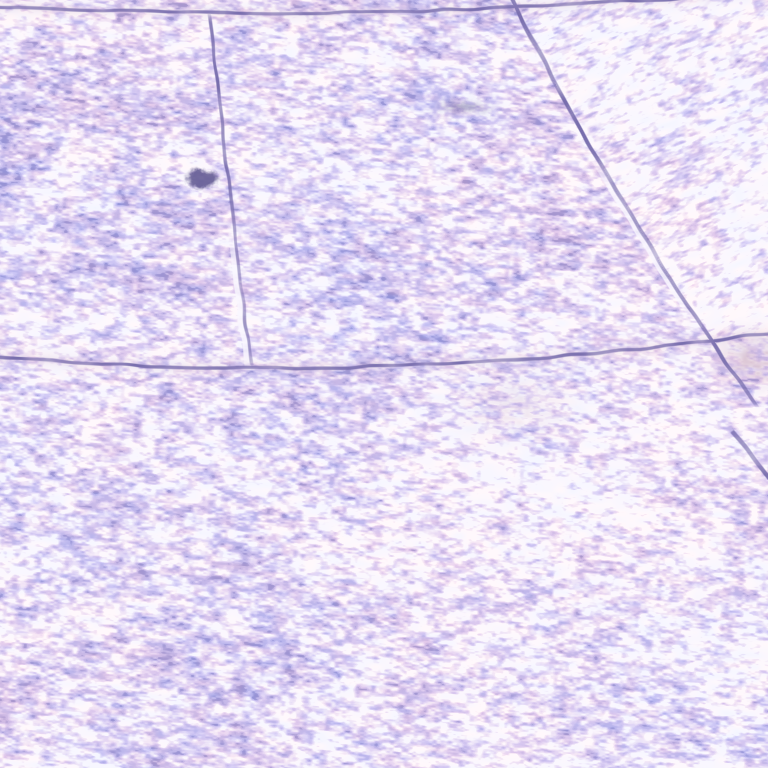
Write a Shadertoy shader that draws this texture.

```glsl
// Pale lilac granite paving: speckled slabs divided by thin, worn, curving joints.
#define GRAIN_FREQ vec2(105.0, 215.0)
#define GRAIN_CONTRAST 1.0
#define BLOTCH_AMOUNT 0.30
#define HUE_SHIFT 0.030
#define JOINT_HALF_WIDTH 0.0021
#define JOINT_WOBBLE 0.0035
#define JOINT_COLOR vec3(0.47, 0.43, 0.68)
#define STAIN_COLOR vec3(0.39, 0.36, 0.58)
#define RUST_COLOR vec3(0.80, 0.69, 0.77)
#define CHIP_COLOR vec3(0.98, 0.97, 1.00)

float hash(vec2 p) {
    vec3 q = fract(vec3(p.xyx) * 0.1031);
    q += dot(q, q.yzx + 33.33);
    return fract((q.x + q.y) * q.z);
}

// Value noise centred on zero
float noise(vec2 p) {
    vec2 i = floor(p), f = fract(p);
    f = f * f * (3.0 - 2.0 * f);
    float low = mix(hash(i), hash(i + vec2(1, 0)), f.x);
    float high = mix(hash(i + vec2(0, 1)), hash(i + vec2(1, 1)), f.x);
    return mix(low, high, f.y) - 0.5;
}

float fbm(vec2 p) {
    float sum = 0.0, amp = 0.6;
    for (int i = 0; i < 4; i++) {
        sum += amp * noise(p);
        p = mat2(0.8, 0.6, -0.6, 0.8) * p * 2.03 + 17.3;
        amp *= 0.6;
    }
    return sum;
}

// Soft elliptical spot, 1 at its centre
float spot(vec2 p, vec2 centre, vec2 radius) {
    vec2 d = (p - centre) / radius;
    return exp(-dot(d, d));
}

float line(float dist, float halfWidth) {
    float soft = max(0.0012, 0.7 / iResolution.y);
    return 1.0 - smoothstep(halfWidth - soft, halfWidth + soft, abs(dist));
}

// Signed distance to a straight joint, with a mask that ends it
float segment(vec2 p, vec2 a, vec2 b, out float mask) {
    vec2 d = b - a;
    float t = dot(p - a, d) / dot(d, d);
    mask = smoothstep(-0.02, 0.02, t) * smoothstep(1.02, 0.98, t);
    return dot(p - a, vec2(-d.y, d.x)) / length(d);
}

// Lilac ramp spread by the area each tone covers
vec3 stone(float u) {
    vec3 c = vec3(0.62, 0.58, 0.82);
    c = mix(c, vec3(0.77, 0.72, 0.91), smoothstep(0.00, 0.04, u));
    c = mix(c, vec3(0.84, 0.78, 0.94), smoothstep(0.04, 0.16, u));
    c = mix(c, vec3(0.89, 0.84, 0.96), smoothstep(0.16, 0.36, u));
    c = mix(c, vec3(0.94, 0.90, 0.97), smoothstep(0.36, 0.62, u));
    return mix(c, vec3(0.985, 0.97, 0.995), smoothstep(0.62, 0.88, u));
}

void mainImage(out vec4 fragColor, in vec2 fragCoord) {
    vec2 uv = fragCoord / iResolution.xy;
    vec2 p = uv + JOINT_WOBBLE * vec2(noise(uv * 38.0), noise(uv * 31.0 + 9.0));

    // Joint curves
    float topJoint = p.y - 0.983 - 0.07 * (p.x - 0.35) * (p.x - 0.35);
    float midJoint = p.y - 0.521 - 0.11 * (p.x - 0.36) * (p.x - 0.36);
    float t = 1.0 - p.y;
    float rightJoint = (p.x - 0.667 - 0.5 * t - 0.19 * t * t) * 0.86;
    float leftMask, stubMask;
    float leftJoint = segment(p, vec2(0.327, 0.523), vec2(0.272, 0.978), leftMask);
    float stubJoint = segment(p, vec2(0.954, 0.438), vec2(1.01, 0.368), stubMask);
    float rightMask = smoothstep(0.468, 0.480, p.y);

    // Streaked grain, tilted on the right-hand slab
    float rightSlab = step(0.0, rightJoint) * step(0.0, midJoint);
    float tilt = mix(-0.08, 0.35, rightSlab);
    vec2 g = mat2(cos(tilt), -sin(tilt), sin(tilt), cos(tilt)) * uv * GRAIN_FREQ.x;
    g.y *= GRAIN_FREQ.y / GRAIN_FREQ.x;
    float grain = 0.5 * noise(g) + 0.35 * noise(g * 0.47 + 31.0) + 0.28 * noise(g * 1.9 + 67.0);
    grain += BLOTCH_AMOUNT * fbm(uv * vec2(9.0, 14.0) + 4.0);

    // Broad wear: polished pale areas and dull ones
    float wear = 1.0 * rightSlab + 0.75 * spot(uv, vec2(0.72, 0.36), vec2(0.24, 0.10));
    wear += 0.5 * spot(uv, vec2(0.95, 0.12), vec2(0.22, 0.22));
    wear += 0.4 * spot(uv, vec2(0.48, 0.75), vec2(0.14, 0.05));
    wear -= 0.5 * spot(uv, vec2(0.08, 0.77), vec2(0.25, 0.14));
    wear -= 0.5 * spot(uv, vec2(0.64, 0.76), vec2(0.18, 0.20));
    wear -= 0.4 * spot(uv, vec2(0.35, 0.14), vec2(0.30, 0.10));
    float z = GRAIN_CONTRAST * grain / 0.15 + wear;
    float tone = 1.0 / (1.0 + exp(-1.7 * z));
    vec3 color = stone(tone);

    // Pink and blue crystals, fading in the pale tones
    float hue = 3.0 * noise(g * 0.6 + 113.0) + 1.5 * noise(uv * 7.0 + 51.0);
    color += HUE_SHIFT * hue * vec3(1.0, 0.2, -0.4) * (1.0 - 0.6 * tone);

    // Rust and stains with ragged outlines
    vec2 ragged = uv + 0.012 * vec2(fbm(uv * 60.0), fbm(uv * 60.0 + 23.0));
    float rust = 0.8 * spot(uv, vec2(0.985, 0.53), vec2(0.04, 0.026));
    rust += 0.25 * spot(uv, vec2(0.67, 0.47), vec2(0.06, 0.035));
    color = mix(color, RUST_COLOR, rust * (0.6 + noise(g)));
    float stain = smoothstep(0.25, 0.65, spot(ragged, vec2(0.263, 0.768), vec2(0.020, 0.014)));
    stain = max(stain, 0.5 * spot(ragged, vec2(0.605, 0.861), vec2(0.026, 0.009)));
    color = mix(color, STAIN_COLOR, 0.9 * stain);

    // Pale chipped edges beside the joints
    float worn = smoothstep(0.73, 0.64, p.y);
    float chipped = smoothstep(0.82, 0.74, p.y) * smoothstep(0.57, 0.62, p.y);
    float chips = line(leftJoint - 0.005, 0.004) * leftMask * worn;
    chips = max(chips, line(rightJoint + 0.004, 0.004) * rightMask * chipped);
    color = mix(color, CHIP_COLOR, 0.85 * chips);

    // Dark joints with uneven depth and a faint dirty halo
    float depth = 0.8 + 0.5 * noise(uv * 45.0);
    float w = JOINT_HALF_WIDTH;
    float joints = max(line(topJoint, w), line(midJoint, w));
    joints = max(joints, line(leftJoint, w) * leftMask * (1.0 - 0.3 * worn));
    joints = max(joints, line(rightJoint, w * 1.2) * rightMask * (1.0 - 0.35 * chipped));
    joints = max(joints, line(stubJoint, w * 1.3) * stubMask);
    float halo = exp(-abs(midJoint) * 170.0) + exp(-abs(topJoint) * 170.0);
    color = mix(color, RUST_COLOR, 0.3 * min(halo, 1.0));
    color = mix(color, JOINT_COLOR, clamp(joints * depth, 0.0, 1.0));
    fragColor = vec4(clamp(color, 0.0, 1.0), 1.0);
}
```
